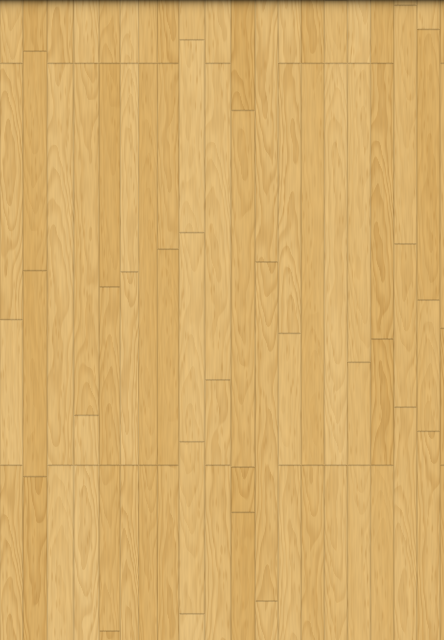
Give the GLSL for this texture, as a WebGL 1 fragment shader.

```glsl
precision highp float;
// Pale maple strip flooring: narrow upright planks, staggered butt joints, flame grain.
uniform vec2 u_resolution;

#define STRIPS 19.17        // planks across the canvas
#define ROW_HEIGHT 0.628    // spacing of the shared joint rows
#define FIRST_ROW 0.099     // first joint row, measured from the top
#define RING_CURVE 6.0      // growth rings towards the plank edges
#define GRAIN_DEPTH 0.38    // strength of the ring lines
#define FIBRE_DEPTH 0.055   // contrast of the fine fibres
#define SEAM_DEPTH 0.17     // darkness of the joints
#define SHADOW_SIZE 0.006   // fall-off of the shadow on the top edge
#define LIGHT_WOOD vec3(0.900, 0.752, 0.494)
#define DARK_WOOD vec3(0.832, 0.655, 0.368)
#define GRAIN_COLOR vec3(0.690, 0.500, 0.240)

const float TAU = 6.28319;

float hash(vec2 p) {
  return fract(sin(dot(p, vec2(127.1, 311.7))) * 43758.5);
}

// Distance to the nearest scattered point, one point per cell.
float cellular(vec2 p) {
  vec2 cell = floor(p);
  float nearest = 2.0;
  for (int y = -1; y <= 1; y++) {
    for (int x = -1; x <= 1; x++) {
      vec2 c = cell + vec2(float(x), float(y));
      vec2 point = c + vec2(hash(c), hash(c + 37.3));
      nearest = min(nearest, distance(p, point));
    }
  }
  return nearest;
}

// Strip coordinate; a gentle local warp makes some planks narrower.
float stripCoord(float x) {
  float d = x - 0.31;
  float shift = -0.0206 * sin(13.4 * d) * exp(-35.0 * d * d);
  return (x - shift) * STRIPS;
}

// Growth-ring lines: nested arches around a wandering centre line.
float ringLines(vec2 p, float seed) {
  float phase = seed * TAU;
  float x = p.x + 0.14 * sin(phase * 3.0) + 0.07 * sin(p.y * 17.0 + phase);
  float height = RING_CURVE * x * x
    + 1.9 * sin(p.y * 8.0 + phase * 5.0)
    + 0.7 * sin(p.y * 19.0 + p.x * 2.0 + phase * 2.0)
    + 0.20 * sin(p.y * 47.0 + p.x * 7.0 + phase)
    + 0.08 * sin(p.y * 113.0 - p.x * 11.0 + phase * 4.0);
  float ring = fract(height);
  float edge = min(0.05 + 2.0 * RING_CURVE * abs(x) * STRIPS / u_resolution.x, 0.6);
  return smoothstep(0.25, 1.0 - edge, ring) * (1.0 - smoothstep(1.0 - edge, 1.0, ring));
}

void main() {
  vec2 uv = gl_FragCoord.xy / u_resolution;
  float fromTop = 1.0 - uv.y;

  // Plank layout: shared rows, a few strips shifted, one extra cut in most rows.
  float s = stripCoord(uv.x);
  float strip = floor(s);
  float across = fract(s) - 0.5;
  float shift = step(0.72, hash(vec2(strip, 3.0))) * hash(vec2(strip, 8.0));
  float rowCoord = (fromTop - FIRST_ROW) / ROW_HEIGHT + shift;
  float row = floor(rowCoord);
  float along = fract(rowCoord);
  float pick = hash(vec2(strip, row + 21.0));
  float cut = pick < 0.3 ? 1.0 : 0.1 + 0.8 * pick;
  float plank = row * 2.0 + step(cut, along);
  float seed = hash(vec2(strip + 5.0, plank + 11.0));

  // Tone: every third strip is darker, with variation from plank to plank.
  float tone = 0.36 + 0.27 * cos(TAU / 3.0 * (strip - 1.0));
  tone += 0.30 * (1.0 - step(0.5, abs(mod(strip, 12.0) - 6.0)));
  tone += 0.36 * (seed - 0.5);
  tone += 0.07 * sin(across * 3.0 + uv.y * 9.0 + seed * 40.0);
  vec3 color = mix(LIGHT_WOOD, DARK_WOOD, clamp(tone, 0.0, 1.0));

  // Ring lines, bold on some planks and faint on the rest.
  float figure = 0.25 + 0.75 * hash(vec2(plank, strip + 51.0));
  figure *= 0.6 + 0.4 * clamp(tone, 0.0, 1.0);
  float rings = ringLines(vec2(across, uv.y), seed);
  color = mix(color, GRAIN_COLOR, GRAIN_DEPTH * figure * rings);

  // Fine upright fibres and short dark flecks in patches.
  vec2 drift = vec2(0.0015 * sin(uv.y * 23.0 + seed * 30.0), seed);
  float fibre = cellular((uv + drift) * vec2(190.0, 22.0));
  color *= 1.0 + FIBRE_DEPTH * (fibre - 0.5);
  float patches = 0.5 + 0.5 * sin(uv.y * 13.0 + across * 6.0 + seed * 50.0);
  float fleck = 1.0 - smoothstep(0.04, 0.28, cellular((uv + drift) * vec2(92.0, 26.0)));
  color = mix(color, GRAIN_COLOR, 0.24 * fleck * patches);

  // Joints between planks.
  float side = 1.0 - smoothstep(0.0, 0.07, 0.5 - abs(across));
  float gap = min(min(along, 1.0 - along), abs(along - cut)) * ROW_HEIGHT;
  float butt = 1.0 - smoothstep(0.0, 0.0024, gap);
  color *= 1.0 - SEAM_DEPTH * max(side * 0.7, butt);

  // Shadow along the top edge.
  color *= 1.0 - 0.62 * exp(-fromTop / SHADOW_SIZE);
  gl_FragColor = vec4(color, 1.0);
}
```
